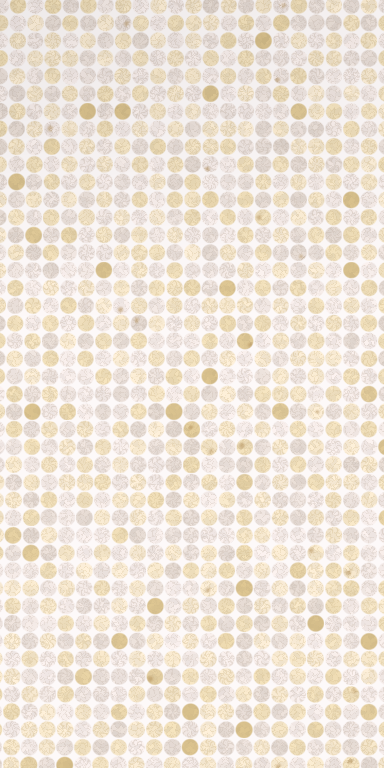
A WebGL 2 fragment shader for this pattern:

```glsl
#version 300 es
precision highp float;

uniform vec2 u_resolution;
out vec4 outColor;

// Layout, in canvas widths
const float COLUMN_PITCH_TOP = 0.0457;
const float COLUMN_PITCH_BOTTOM = 0.0466;
const float ROW_PITCH = 0.0460;
const float COLUMN_ANCHOR = 0.961;  // column that stays vertical
const float ROW_ANCHOR = 0.008;
const float CANVAS_HEIGHT = 2.0;

// Discs, in cells
const float DISC_RADIUS = 0.468;
const float RADIUS_SPREAD = 0.02;
const float CENTRE_JITTER = 0.03;
const float EDGE_SOFTNESS = 0.02;
const float GOLD_SHARE = 0.49;
const float CHECKER_BIAS = 0.41;
const float RUST_SHARE = 0.025;

// Wear
const float FACET_SCALE = 3.6;
const float FACET_WARP = 0.22;
const float FACET_CONTRAST = 0.06;
const float CREASE_WIDTH = 0.20;
const float CREASE_STRENGTH = 0.42;
const float TOP_SHADE = 0.06;

const vec3 GROUND = vec3(0.982, 0.966, 0.966);
const vec3 SILVER_PALE = vec3(0.952, 0.916, 0.906);
const vec3 SILVER_DEEP = vec3(0.880, 0.838, 0.808);
const vec3 SILVER_CREASE = vec3(0.770, 0.710, 0.660);
const vec3 GOLD_PALE = vec3(0.962, 0.910, 0.826);
const vec3 GOLD_MID = vec3(0.924, 0.857, 0.712);
const vec3 GOLD_DEEP = vec3(0.825, 0.730, 0.520);
const vec3 GOLD_CREASE = vec3(0.810, 0.720, 0.540);
const vec3 RUST = vec3(0.690, 0.550, 0.340);

float hash(vec2 p) {
  vec3 q = fract(p.xyx * vec3(0.1031, 0.1030, 0.0973));
  q += dot(q, q.yzx + 33.33);
  return fract((q.x + q.y) * q.z);
}

vec2 hash2(vec2 p) {
  return vec2(hash(p + 17.3), hash(p + 71.9));
}

// Cellular noise: x is the gap between the two nearest sites, y the facet tone
vec2 facets(vec2 p) {
  vec2 base = floor(p);
  float nearest = 9.0, second = 9.0, tone = 0.0;
  for (int j = -1; j <= 1; j++) {
    for (int i = -1; i <= 1; i++) {
      vec2 cell = base + vec2(i, j);
      float d = distance(p, cell + hash2(cell));
      if (d < nearest) {
        second = nearest;
        nearest = d;
        tone = hash(cell + 5.7);
      } else {
        second = min(second, d);
      }
    }
  }
  return vec2(second - nearest, tone);
}

// Crumpled metal leaf inside one disc
vec3 leafColor(vec2 q, vec2 id) {
  float checker = mod(id.x + id.y, 2.0) * 2.0 - 1.0;
  bool isGold = hash(id + 3.1) < GOLD_SHARE + CHECKER_BIAS * checker;
  float age = hash(id + 9.4);

  // Deep gold keeps to the gold squares of the checker
  vec3 gold = mix(GOLD_PALE, GOLD_MID, smoothstep(0.0, 0.9, age) * (0.75 + 0.25 * checker));
  gold = mix(gold, GOLD_DEEP, smoothstep(0.84, 1.0, age) * (0.45 + 0.45 * checker));
  vec3 silver = mix(SILVER_PALE, SILVER_DEEP, age * age);
  vec3 color = isGold ? gold : silver;

  // Creases between facets, and folds fanning out from the centre
  vec2 cloth = q * FACET_SCALE + hash2(id) * 90.0 + 40.0;
  cloth += FACET_WARP * (sin(cloth.yx * 3.1) + 0.5 * sin(cloth.yx * 7.3 + 1.7));
  vec2 facet = facets(cloth);
  float crease = 1.0 - smoothstep(0.02, CREASE_WIDTH, facet.x);
  float radius = length(q);
  float angle = atan(q.y, q.x + 0.0001);
  float foldCount = floor(5.0 + 4.0 * hash(id + 21.0));
  float wave = sin(angle * foldCount + 6.28 * age + 1.8 * sin(radius * 11.0 + 20.0 * age));
  float folds = pow(0.5 + 0.5 * wave, 5.0) * smoothstep(0.03, 0.2, radius);
  folds *= smoothstep(0.35, 0.8, hash(id + 33.0));
  color *= 1.0 + FACET_CONTRAST * (facet.y - 0.5);
  vec3 creaseColor = isGold ? GOLD_CREASE : SILVER_CREASE;
  color = mix(color, creaseColor, CREASE_STRENGTH * max(0.75 * crease, folds));

  // Rare tarnish spot
  vec2 spot = (hash2(id + 50.0) - 0.5) * 0.6;
  float rust = step(hash(id + 62.0), RUST_SHARE);
  rust *= 1.0 - smoothstep(0.05, 0.3, distance(q, spot) + 0.1 * facet.y);
  return mix(color, RUST, 0.5 * rust);
}

void main() {
  vec2 p = gl_FragCoord.xy / u_resolution.x;
  float height = p.y / CANVAS_HEIGHT;

  // Grid whose columns fan slightly apart towards the bottom
  float pitch = mix(COLUMN_PITCH_BOTTOM, COLUMN_PITCH_TOP, height);
  vec2 grid = vec2((p.x - COLUMN_ANCHOR) / pitch, (p.y - ROW_ANCHOR) / ROW_PITCH);
  vec2 cell = floor(grid + 0.5);
  vec2 id = cell + 64.0;
  vec2 q = grid - cell - (hash2(id + 80.0) - 0.5) * CENTRE_JITTER;

  float edge = EDGE_SOFTNESS + 0.6 / (ROW_PITCH * u_resolution.x);
  float radius = DISC_RADIUS + RADIUS_SPREAD * (hash(id + 95.0) - 0.5);
  float disc = 1.0 - smoothstep(-edge, edge, length(q) - radius);
  vec3 color = mix(GROUND, leafColor(q, id), disc);

  // Light falls off towards the upper left
  float shade = smoothstep(0.55, 1.0, height) * (1.0 - 0.45 * p.x);
  color *= 1.01 - TOP_SHADE * shade;
  outColor = vec4(clamp(color, 0.0, 1.0), 1.0);
}
```
